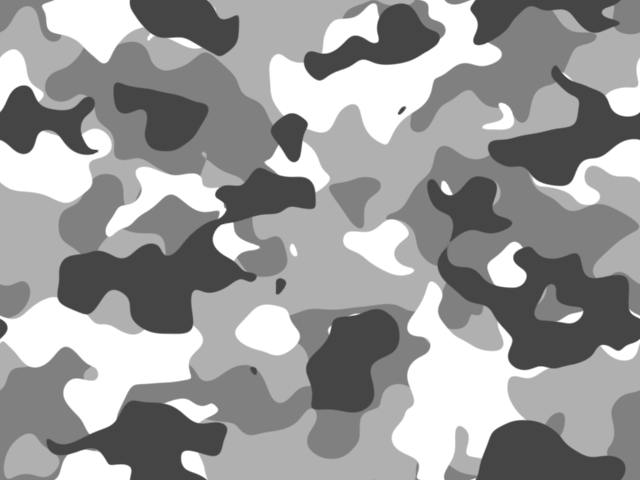
Write a Shadertoy shader that draws this pattern.

```glsl
// Grey camouflage: mid grey, white and dark patches stacked on a light grey ground.
// Each patch layer is a thresholded sum of randomly phased sines, with a warp that
// bends the limbs and scallops the outlines. Whole wave counts make it tile seamlessly.

const float PI = 3.14159;

float hash(float n) {
    return fract(sin(n * 12.9898) * 43758.5);
}

// Random wave field of zero mean and unit variance; cycles = waves per tile
float waves(vec2 p, vec2 cycles, float seed) {
    const int COUNT = 11;
    float sum = 0.0;
    for (int i = 0; i < COUNT; i++) {
        float id = seed * 17.0 + float(i);
        float angle = PI * (float(i) + 0.7 * hash(id + 0.3)) / float(COUNT);
        float stretch = mix(0.8, 1.25, hash(id + 0.6));
        vec2 wave = round(cycles * stretch * vec2(cos(angle), sin(angle)));
        sum += sin(2.0 * PI * (dot(wave, p) + hash(id)));
    }
    return sum * sqrt(2.0 / float(COUNT));
}

// Broad flattened blobs that branch into limbs with wavy, rounded outlines
float patchField(vec2 p, float seed) {
    vec2 warp = vec2(waves(p, vec2(11.0, 8.0), seed + 1.0),
                     waves(p, vec2(11.0, 8.0), seed + 2.0));
    p += vec2(0.010, 0.014) * warp;
    float blobs = waves(p, vec2(2.4, 3.0), seed);
    float limbs = waves(p, vec2(6.6, 5.8), seed + 3.0);
    return (blobs + 0.72 * limbs) / 1.232;
}

// Patch coverage with a soft edge about two pixels wide
float patchMask(vec2 p, float seed, float threshold) {
    float field = patchField(p, seed) - threshold;
    float edge = length(vec2(dFdx(field), dFdy(field))) + 1e-5;
    return smoothstep(-1.1, 1.1, field / edge);
}

void mainImage(out vec4 fragColor, in vec2 fragCoord) {
    // One tile is as tall as the canvas, in 4:3 proportion
    vec2 p = fragCoord / iResolution.y * vec2(0.75, 1.0);

    float shade = 0.69;                                 // light ground
    shade = mix(shade, 0.50, patchMask(p, 3.0, 0.21));  // mid grey
    shade = mix(shade, 1.00, patchMask(p, 11.0, 0.51)); // white
    shade = mix(shade, 0.27, patchMask(p, 23.0, 0.77)); // dark grey

    fragColor = vec4(vec3(shade), 1.0);
}
```
